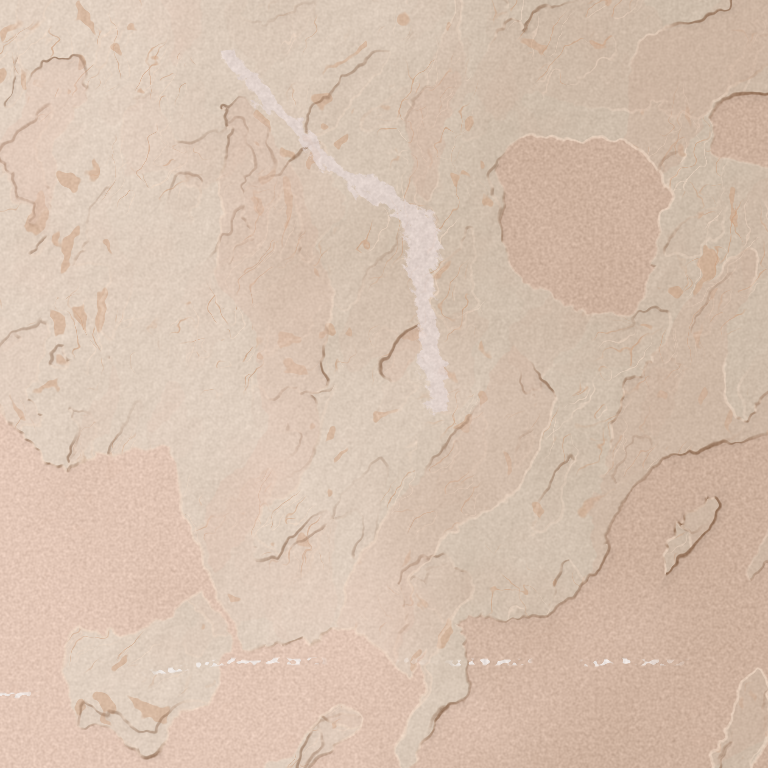
Reproduce this texture procedurally as a Shadertoy shader.

```glsl
// Weathered plaster wall: peeling beige paint over grainy pink render, with a chalky scrape.

const vec3 BEIGE_LIGHT = vec3(0.885, 0.818, 0.758);
const vec3 BEIGE_DARK  = vec3(0.806, 0.738, 0.668);
const vec3 PINK_LIGHT  = vec3(0.892, 0.780, 0.715);
const vec3 PINK_DARK   = vec3(0.800, 0.688, 0.612);
const vec3 CRACK       = vec3(0.540, 0.400, 0.300);
const vec3 RIDGE       = vec3(0.935, 0.845, 0.770);
const vec3 CHIP        = vec3(0.800, 0.620, 0.490);
const vec3 CHALK       = vec3(0.895, 0.840, 0.825);
const vec3 DOT_WHITE   = vec3(0.950, 0.930, 0.920);

const vec4 REVEAL      = vec4(0.94, 0.42, 0.22, 0.10); // pink shown by each layer
const vec2 LIGHT_DIR   = vec2(-0.55, 0.83);
const float LINE_WIDTH = 0.0016;
const float SHADOW_LEN = 0.005;
const float GRAIN      = 0.058;
const float RELIEF     = 0.070;
const float WRINKLE    = 0.55;

const vec2 SCRAPE[6] = vec2[6](vec2(0.31, 0.93), vec2(0.385, 0.84), vec2(0.455, 0.755),
                               vec2(0.535, 0.70), vec2(0.556, 0.62), vec2(0.557, 0.465));

vec2 hashGradient(vec2 p) {
    vec3 q = fract(p.xyx * vec3(0.1031, 0.1030, 0.0973));
    q += dot(q, q.yzx + 33.33);
    return fract((q.xx + q.yz) * q.zy) * 2.0 - 1.0;
}

float noise(vec2 p) {
    vec2 i = floor(p), f = fract(p);
    vec2 u = f * f * f * (f * (f * 6.0 - 15.0) + 10.0);
    vec2 o = vec2(1, 0);
    float low  = mix(dot(hashGradient(i), f), dot(hashGradient(i + o), f - o), u.x);
    float high = mix(dot(hashGradient(i + o.yx), f - o.yx), dot(hashGradient(i + 1.0), f - 1.0), u.x);
    return 1.4 * mix(low, high, u.y);
}

float fbm(vec2 p) {
    float sum = 0.0, amp = 0.55;
    for (int i = 0; i < 4; i++) {
        sum += amp * noise(p);
        p = mat2(1.6, 1.2, -1.2, 1.6) * p + 7.3;
        amp *= 0.55;
    }
    return sum;
}

vec2 warp(vec2 p) {
    float scale = 5.0, amp = 0.048;
    vec2 w = p;
    for (int i = 0; i < 4; i++) {
        w += amp * vec2(noise(p * scale + 3.1), noise(p * scale + 17.7));
        scale *= 2.6;
        amp *= 0.45;
    }
    return w;
}

// Signed fields, positive where a layer has peeled: x is bare render, yzw are thin flakes.
vec4 peelLayers(vec2 p) {
    vec2 w = warp(p);
    vec2 s = vec2(w.x - 0.3 * w.y, w.y);
    float rim = mix(0.44, 0.165, smoothstep(0.22, 0.30, w.x)) + 0.26 * smoothstep(0.60, 0.95, w.x);
    float bare = rim - w.y + 0.06 * noise(s * vec2(9, 5));
    bare = min(bare, 0.25 * (0.27 - noise(s * vec2(9, 4.5) + 4.0)));
    float lobes = 0.07 * noise(w * 8.0 + 12.0);
    bare = max(bare, 0.080 + lobes - length((w - vec2(0.78, 0.71)) * vec2(1, 0.8)));
    bare = max(bare, 0.060 + lobes - length(w - vec2(0.985, 0.845)));
    return vec4(bare,
                0.20 * (noise(s * vec2(7.5, 3.6) + 21.0) - 0.12 + 0.3 * (p.x - 0.75)),
                0.12 * (noise(s * vec2(11, 6) + 52.0) - 0.16),
                0.08 * (noise(s * vec2(18, 10) + 83.0) - 0.20));
}

// Tiny terraces whose edges catch the light
float terraces(vec2 w) {
    vec2 s = vec2(w.x - 0.3 * w.y, w.y);
    return smoothstep(-0.02, 0.02, noise(s * vec2(24, 12) + 33.0) - 0.08)
         + smoothstep(-0.03, 0.03, noise(s * vec2(44, 26) + 71.0) - 0.14);
}

float segmentDistance(vec2 p, vec2 a, vec2 b) {
    vec2 v = p - a, ab = b - a;
    return length(v - ab * clamp(dot(v, ab) / dot(ab, ab), 0.0, 1.0));
}

void mainImage(out vec4 fragColor, in vec2 fragCoord) {
    vec2 p = fragCoord / iResolution.xy;
    float px = 1.0 / iResolution.y;
    vec2 w = warp(p);

    // Base tones drift from bright left to dim right
    float cloud = fbm(p * 3.5 + 9.0);
    float dim = smoothstep(0.05, 0.95, p.x + 0.15 * (p.y - 0.5) + 0.5 * cloud);
    vec3 pink = mix(PINK_LIGHT, PINK_DARK, dim);
    vec3 color = mix(BEIGE_LIGHT, BEIGE_DARK, dim);
    color = mix(color, pink, 0.22 * smoothstep(0.0, 0.5, fbm(p * 7.0 + 61.0)));

    // Shallow relief, wrinkled edges and small rusty chips in the paint
    float relief = fbm(p * vec2(38, 30)) - fbm((p + 0.004 * LIGHT_DIR) * vec2(38, 30));
    color += RELIEF * relief;
    float edge = terraces(w) - terraces(w + 0.0016 * LIGHT_DIR.yx);
    edge *= WRINKLE * smoothstep(0.0, 0.3, noise(p * 8.0 + 44.0) + 0.3 * noise(p * 30.0));
    color = mix(color, RIDGE, clamp(edge, 0.0, 0.65));
    color = mix(color, CHIP, clamp(-edge, 0.0, 0.55));
    float chip = noise(w * vec2(42, 30) + 40.0) + 0.6 * noise(p * 6.0 + 31.0);
    color = mix(color, CHIP, 0.45 * smoothstep(0.55, 0.66, chip));

    // Peeled layers with cracks, ridges and soft shadows along their edges
    const float EPS = 0.001;
    vec4 field = peelLayers(p);
    vec4 slopeX = (peelLayers(p + vec2(EPS, 0)) - field) / EPS;
    vec4 slopeY = (peelLayers(p + vec2(0, EPS)) - field) / EPS;
    for (int i = 3; i >= 0; i--) {
        float id = float(i);
        vec2 slope = vec2(slopeX[i], slopeY[i]);
        float steep = max(length(slope), 0.25);
        float d = field[i] / steep;
        float open = smoothstep(-px, px, d);
        color = mix(color, pink, REVEAL[i] * open);

        float keep = smoothstep(-0.12, 0.22, noise(p * 6.0 + id * 9.7 + 2.0));
        keep = (i == 0) ? 0.45 + 0.55 * keep : keep * (1.0 - 0.15 * id);
        float dark = smoothstep(0.05, 0.35, noise(p * 4.5 + id * 13.3 + 5.0) - 0.3 * dot(slope / steep, LIGHT_DIR));
        float width = LINE_WIDTH * (1.0 + 1.2 * noise(p * 35.0 + id));
        float line = keep * (1.0 - smoothstep(0.3 * width, width + px, abs(d)));
        float shade = keep * dark * open * exp(-max(d, 0.0) / SHADOW_LEN);
        color *= 1.0 - 0.08 * shade;
        color = mix(color, mix(RIDGE, CRACK, dark), line * mix(0.65, 0.80, dark));
    }

    // Chalky scrape, ragged and widest at its bend
    float reach = 1.0;
    for (int i = 0; i < 5; i++) {
        reach = min(reach, segmentDistance(mix(p, w, 0.6), SCRAPE[i], SCRAPE[i + 1]));
    }
    vec2 bend = p - vec2(0.54, 0.68);
    float halfWidth = 0.014 + 0.016 * exp(-dot(bend, bend) / 0.004) + 0.012 * noise(p * 26.0);
    float ragged = fbm(vec2(p.x + p.y, p.x - p.y) * vec2(70, 45)) + 0.9 - 1.1 * reach / halfWidth;
    float scrape = smoothstep(0.0, 0.28, ragged);
    color = mix(color, CHALK + 0.08 * fbm(p * 95.0), 0.75 * scrape);

    // Broken row of white flecks
    float row = 0.138 - 0.043 * smoothstep(0.32, 0.0, p.x) + 0.004 * noise(p * 24.0);
    float fleck = smoothstep(0.02, 0.18, noise(p * vec2(110, 140))) * smoothstep(0.0055, 0.002, abs(p.y - row));
    fleck *= smoothstep(-0.3, 0.0, noise(vec2(p.x * 11.0, 3.5))) * smoothstep(0.92, 0.82, p.x);
    color = mix(color, DOT_WHITE, 0.85 * fleck);

    // Sandy grain, coarser on the bare render
    float grain = 0.7 * noise(p * 275.0) + 0.5 * noise(p * 150.0 + 5.0);
    color += GRAIN * grain * mix(0.8, 1.3, smoothstep(-0.002, 0.002, field.x));

    fragColor = vec4(clamp(color, 0.0, 1.0), 1.0);
}
```
